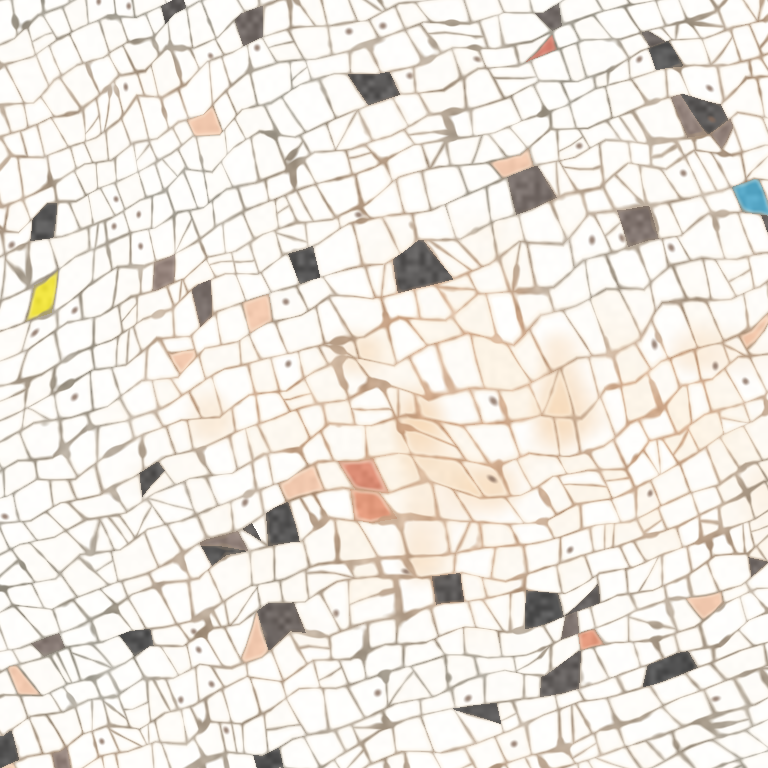
Reproduce this texture procedurally as a Shadertoy shader.

```glsl
const float ROWS = 26.0;
const vec3 WHITE_GLAZE = vec3(1.0, 0.998, 0.992);
const vec3 CREAM_GLAZE = vec3(0.985, 0.935, 0.86);
const vec3 DARK_SLATE = vec3(0.33, 0.33, 0.33);
const vec3 WORN_BROWN = vec3(0.58, 0.51, 0.48);
const vec3 TERRACOTTA = vec3(0.91, 0.64, 0.51);
const vec3 BRICK_RED = vec3(0.82, 0.48, 0.42);
const vec3 YELLOW = vec3(0.93, 0.88, 0.25);
const vec3 SKY_BLUE = vec3(0.35, 0.66, 0.78);
const vec3 COOL_GROUT = vec3(0.54, 0.52, 0.47);
const vec3 WARM_GROUT = vec3(0.78, 0.61, 0.48);

// Integer hash: two random values per lattice cell
vec2 hash2(vec2 cell, uint seed) {
    uvec2 v = uvec2(ivec2(floor(cell)) + 4096) + seed * uvec2(7919u, 3571u);
    v = v * 1664525u + 1013904223u;
    v.x += v.y * 1664525u;
    v.y += v.x * 1664525u;
    v ^= v >> 16u;
    v.x += v.y * 1664525u;
    v.y += v.x * 1664525u;
    v ^= v >> 16u;
    return vec2(v & 65535u) / 65535.0;
}

vec2 noise2(vec2 p, uint seed) {
    vec2 cell = floor(p), f = fract(p);
    f = f * f * (3.0 - 2.0 * f);
    vec2 low = mix(hash2(cell, seed), hash2(cell + vec2(1, 0), seed), f.x);
    vec2 high = mix(hash2(cell + vec2(0, 1), seed), hash2(cell + vec2(1, 1), seed), f.x);
    return mix(low, high, f.y);
}

// Height of the zigzag joint under a row
float rowJoint(float row, float x) {
    float s = x * 0.85 + 0.37 * row;
    float a = hash2(vec2(floor(s), row), 1u).x;
    float b = hash2(vec2(floor(s) + 1.0, row), 1u).x;
    return row + 0.65 * (mix(a, b, fract(s)) - 0.5);
}

// Slanted joint at the left of a tile
float sideJoint(float column, float row, float y) {
    vec2 r = hash2(vec2(column, row), 2u) - 0.5;
    return column + 0.55 * r.x + 0.6 * r.y * (y - row - 0.5);
}

float roundedMin(float a, float b, float radius) {
    float h = max(radius - abs(a - b), 0.0) / radius;
    return min(a, b) - 0.25 * h * h * radius;
}

// Distance to the nearest joint of a four-sided tile; also its cell and offset
float jointDistance(vec2 p, out vec2 tile, out vec2 local) {
    float row = floor(p.y);
    row += step(rowJoint(row + 1.0, p.x), p.y) - step(p.y, rowJoint(row, p.x));
    float column = floor(p.x);
    column += step(sideJoint(column + 1.0, row, p.y), p.x) - step(p.x, sideJoint(column, row, p.y));
    vec2 low = vec2(sideJoint(column, row, p.y), rowJoint(row, p.x));
    vec2 high = vec2(sideJoint(column + 1.0, row, p.y), rowJoint(row + 1.0, p.x));
    tile = vec2(column, row);
    local = p - 0.5 * (low + high);
    vec2 gap = min(p - low, high - p);
    return roundedMin(gap.x, gap.y, 0.12);
}

// Straight crack that breaks some tiles into two shards
float crackDistance(vec2 local, vec2 tile, float share, out float side) {
    vec2 r = hash2(tile, 3u);
    float angle = 6.2832 * r.x;
    float d = dot(local, vec2(cos(angle), sin(angle))) + 0.25 * (hash2(tile, 4u).x - 0.5);
    bool cracked = r.y < share;
    side = cracked ? step(0.0, d) : 0.0;
    return cracked ? abs(d) : 1e3;
}

// Warm stain over the middle and right
float stainAmount(vec2 uv) {
    vec2 q = (uv - vec2(0.68, 0.46)) / vec2(0.42, 0.24);
    float wobble = 0.8 * (noise2(uv * 5.0, 5u).x - 0.5);
    return 1.0 - smoothstep(0.35, 1.35, length(q) + wobble);
}

vec3 glazeColour(vec2 shard, float stain) {
    vec2 pick = hash2(shard, 6u), tone = hash2(shard, 7u);
    if (pick.x < mix(0.05, 0.008, stain)) return mix(DARK_SLATE, WORN_BROWN, tone.y * tone.y);
    if (pick.y < 0.005) return mix(TERRACOTTA, BRICK_RED, tone.y);
    if (pick.y < 0.013) return mix(CREAM_GLAZE, TERRACOTTA, 0.5);
    if (pick.y > 0.9988) return YELLOW;
    if (pick.y > 0.9975) return SKY_BLUE;
    return mix(WHITE_GLAZE, CREAM_GLAZE, tone.x * tone.x * (0.15 + 0.65 * stain));
}

void mainImage(out vec4 fragColor, in vec2 fragCoord) {
    vec2 uv = fragCoord / iResolution.y;

    // Bent rows of tiles
    vec2 bent = uv + 0.12 * (noise2(uv * 2.6, 8u) - 0.5) + 0.008 * (noise2(uv * 13.0, 9u) - 0.5);
    vec2 p = mat2(0.94, -0.34, 0.34, 0.94) * bent * ROWS;
    vec2 tile, local;
    float side;
    float joint = jointDistance(p, tile, local);
    joint = roundedMin(joint, crackDistance(local, tile, 0.18, side), 0.05);
    vec2 shard = tile + vec2(side * 511.0, 0.0);
    joint -= 0.10 * max(dot(local, hash2(shard, 10u) - 0.5), 0.0);
    joint += 0.035 * (noise2(uv * 100.0, 17u).x - 0.5);

    // Glazed shards with mottling on the dark ones
    float stain = stainAmount(uv);
    vec3 colour = glazeColour(shard, stain);
    float grain = noise2(uv * 120.0, 11u).x - 0.5;
    float darkness = 1.0 - dot(colour, vec3(0.333));
    colour += grain * (0.01 + 0.2 * darkness);

    // Peach blotches where the glaze has worn
    float blotch = smoothstep(0.6, 0.95, noise2(uv * 11.0, 12u).x) * stain;
    colour = mix(colour, colour * vec3(0.97, 0.87, 0.76), blotch);

    // Small brown pits
    float pitDistance = length(local - 0.5 * (hash2(tile, 13u) - 0.5));
    float pitMask = step(hash2(tile, 14u).x, 0.07) * (1.0 - smoothstep(0.02, 0.18, pitDistance));
    colour = mix(colour, vec3(0.52, 0.42, 0.36), 0.8 * pitMask);

    // Pale halo, then grout of uneven width, tone and strength
    float warmth = clamp(0.22 + 0.75 * stain + 0.7 * (noise2(uv * 8.0, 16u).y - 0.5), 0.0, 1.0);
    vec2 uneven = noise2(uv * 34.0, 15u);
    float pale = 1.0 - smoothstep(0.3, 0.6, darkness);
    float halo = 1.0 - smoothstep(0.03, 0.17, joint);
    colour = mix(colour, CREAM_GLAZE, 0.55 * halo * pale * (0.4 + 0.6 * warmth));
    float width = -0.055 + 0.05 * uneven.x + 0.10 * smoothstep(0.76, 1.0, uneven.x);
    float grout = 1.0 - smoothstep(width, width + 0.11, joint);
    vec3 groutColour = mix(COOL_GROUT, WARM_GROUT, warmth) + 0.1 * grain;
    colour = mix(colour, groutColour, grout * mix(0.55, 1.0, uneven.y) * (0.5 + 0.5 * pale));

    fragColor = vec4(clamp(colour, 0.0, 1.0), 1.0);
}
```
